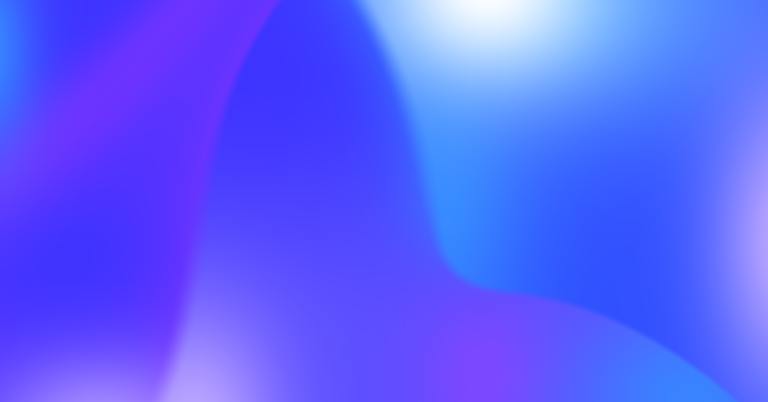
A WebGL 1 fragment shader for this background:

```glsl
precision highp float;

uniform vec2 u_resolution;

const vec3 VIOLET = vec3(0.31, 0.20, 1.0);
const vec3 PURPLE = vec3(0.44, 0.20, 1.0);
const vec3 ORCHID = vec3(0.50, 0.27, 1.0);
const vec3 INDIGO = vec3(0.24, 0.20, 1.0);
const vec3 IRIS = vec3(0.36, 0.31, 1.0);
const vec3 COBALT = vec3(0.19, 0.31, 1.0);
const vec3 AZURE = vec3(0.21, 0.54, 1.0);
const vec3 SKY = vec3(0.40, 0.71, 1.0);
const vec3 LAVENDER = vec3(0.75, 0.66, 1.0);
const vec3 WHITE = vec3(1.0);

const float FOLD_PIVOT = 0.4;      // height about which both folds bend
const float FOLD_ROUNDING = 0.08;  // corner radius of the right fold
const float HEIGHT_RATIO = 0.526;  // height measured in canvas widths

float glow(vec2 p, vec2 center, vec2 radius) {
  vec2 q = (p - center) / radius;
  return exp(-dot(q, q));
}

float smoothMin(float a, float b, float k) {
  float h = max(k - abs(a - b), 0.0) / k;
  return min(a, b) - 0.25 * k * h * h;
}

// Positive to the right of the left fold
float leftFold(vec2 p) {
  float t = p.y - FOLD_PIVOT;
  return p.x - (0.256 + 0.08 * t + 0.28 * t * t * t);
}

// Positive above and to the right of the right fold
float rightFold(vec2 p) {
  float t = p.y - FOLD_PIVOT;
  float side = p.x - (0.571 - 0.1 * t - 0.2 * t * t * t);
  float s = p.x - 0.63;
  float base = (p.y - (0.275 - 2.5 * s * s)) * HEIGHT_RATIO;
  return smoothMin(side, base, FOLD_ROUNDING);
}

vec3 leftSheet(vec2 p, float fold) {
  float ridge = p.y - (0.58 + 1.05 * p.x + 2.5 * p.x * p.x);
  float ridgeWidth = ridge > 0.0 ? 0.12 : 0.16;
  vec3 c = mix(VIOLET, INDIGO, glow(p, vec2(0.10, 0.35), vec2(0.13, 0.2)));
  c = mix(c, INDIGO, smoothstep(0.0, 0.25, ridge));
  c = mix(c, PURPLE, 0.9 * exp(-ridge * ridge / (ridgeWidth * ridgeWidth)));
  c = mix(c, PURPLE, 0.9 * exp(min(fold, 0.0) / 0.05));
  c = mix(c, AZURE, glow(p, vec2(-0.02, 0.88), vec2(0.065, 0.27)));
  return mix(c, LAVENDER, 0.8 * glow(p, vec2(0.13, -0.07), vec2(0.14, 0.18)));
}

vec3 middleSheet(vec2 p, float fold) {
  vec3 c = mix(IRIS, INDIGO, smoothstep(0.15, 0.85, p.y));
  c = mix(c, LAVENDER, glow(p, vec2(0.25, -0.08), vec2(0.11, 0.3)));
  c = mix(c, ORCHID, glow(p, vec2(0.635, 0.06), vec2(0.09, 0.2)));
  c = mix(c, AZURE, 0.9 * glow(p, vec2(0.9, 0.0), vec2(0.15, 0.25)));
  float rim = exp(min(fold, 0.0) / 0.045) * smoothstep(0.22, 0.5, p.y);
  return mix(c, AZURE, 0.6 * rim);
}

vec3 rightSheet(vec2 p) {
  vec3 c = mix(COBALT, AZURE, glow(p, vec2(0.57, 0.5), vec2(0.12, 0.45)));
  c = mix(c, SKY, glow(p, vec2(0.68, 1.0), vec2(0.3, 0.31)));
  c = mix(c, LAVENDER, glow(p, vec2(1.03, 0.4), vec2(0.1, 0.4)));
  return mix(c, WHITE, glow(p, vec2(0.635, 1.04), vec2(0.13, 0.22)));
}

void main() {
  vec2 p = gl_FragCoord.xy / u_resolution;
  float left = leftFold(p);
  float right = rightFold(p);

  // Folds are crisp at the top and soften lower down
  float leftSoft = mix(0.018, 0.007, smoothstep(0.4, 0.9, p.y));
  float rightSoft = mix(0.006, 0.018, smoothstep(0.25, 0.6, p.y));

  vec3 c = mix(leftSheet(p, left), middleSheet(p, right),
               smoothstep(-leftSoft, leftSoft, left));
  c = mix(c, rightSheet(p), smoothstep(-rightSoft, rightSoft, right));
  gl_FragColor = vec4(c, 1.0);
}
```
